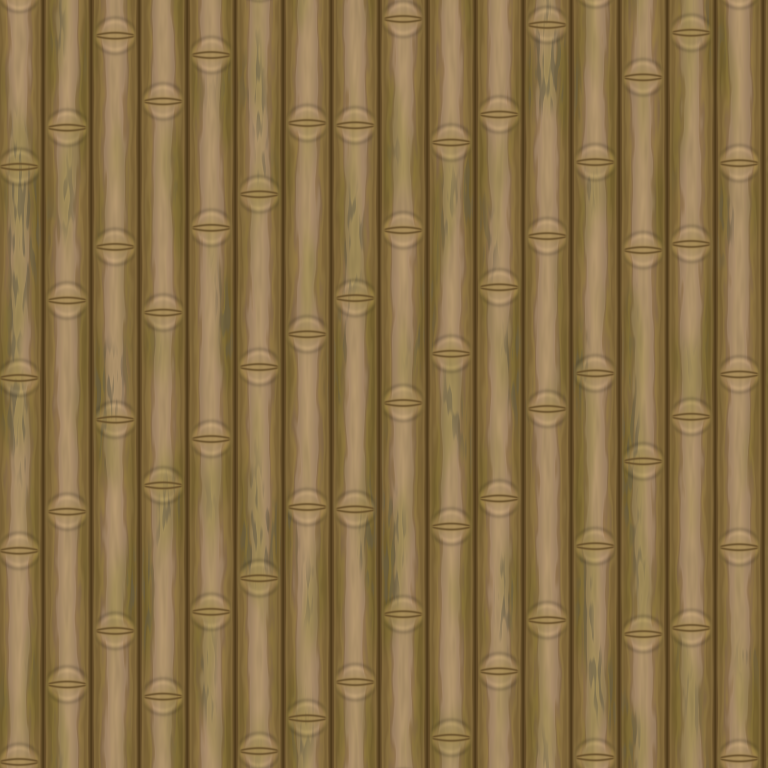
A Shadertoy shader for this texture:

```glsl
// A wall of sixteen upright bamboo canes, each with four joints at alternating gaps.
// A colour ramp across each cane is frayed by stretched, wrapping gradient noise;
// joints widen the pale face and add a spindle of two dark lines with a flared rim.

const float CANES = 16.0;         // canes across
const float JOINT_CYCLES = 2.0;   // pairs of joints down each cane
const float JOINT_GAP = 0.45;     // short gap as a share of one cycle
const float CANE_SHIFT = 0.1;     // sideways shift, in cane widths
const float STAGGER = 0.3333;     // joint shift from one cane to the next
const float STAGGER_JITTER = 0.2;
const float JOINT_HALF_WIDTH = 0.40;
const float JOINT_HALF_HEIGHT = 0.05;
const float FRAY = 0.09;          // raggedness of the colour bands
const float WEAR = 0.55;          // strength of the grey weathering

const vec3 PALE   = vec3(0.67, 0.56, 0.405);
const vec3 TAN    = vec3(0.62, 0.51, 0.385);
const vec3 BROWN  = vec3(0.53, 0.42, 0.285);
const vec3 OLIVE  = vec3(0.54, 0.44, 0.25);
const vec3 MOSS   = vec3(0.47, 0.375, 0.21);
const vec3 SHADE  = vec3(0.38, 0.29, 0.155);
const vec3 GROOVE = vec3(0.29, 0.215, 0.10);
const vec3 GOLD   = vec3(0.64, 0.53, 0.29);
const vec3 GREY   = vec3(0.38, 0.345, 0.265);
const vec3 GREEN_TINT = vec3(0.93, 0.96, 0.84);

float hash(vec2 cell) {
    uint n = uint(cell.x) * 73856u + uint(cell.y) * 193493u + 7919u;
    n = (n ^ (n >> 13)) * 747796405u;
    n = (n ^ (n >> 15)) * 277803737u;
    return float((n ^ (n >> 16)) & 65535u) / 65536.0;
}

float cornerSlope(vec2 cell, vec2 period, vec2 offset) {
    float angle = 6.28319 * hash(mod(cell, period) + period);
    return dot(vec2(cos(angle), sin(angle)), offset);
}

// Gradient noise with a whole number of cells over the canvas, so it wraps.
float noise(vec2 uv, vec2 period) {
    vec2 p = uv * period, cell = floor(p), f = p - cell;
    vec2 w = f * f * f * (f * (f * 6.0 - 15.0) + 10.0);
    vec2 e = vec2(1.0, 0.0);
    float low  = mix(cornerSlope(cell, period, f),
                     cornerSlope(cell + e.xy, period, f - e.xy), w.x);
    float high = mix(cornerSlope(cell + e.yx, period, f - e.yx),
                     cornerSlope(cell + e.xx, period, f - e.xx), w.x);
    return mix(low, high, w.y);
}

float bump(float x, float width) {
    return exp(-x * x / (width * width));
}

// Signed height above the nearest joint, in cane widths.
float jointOffset(float y, float cane) {
    float jitter = hash(vec2(cane, 3.0));
    float phase = cane * STAGGER - STAGGER_JITTER * jitter * jitter;
    float t = (1.0 - y) * JOINT_CYCLES - phase;
    float first = t - round(t);
    float second = t - JOINT_GAP - round(t - JOINT_GAP);
    float nearest = abs(first) < abs(second) ? first : second;
    return -nearest * CANES / JOINT_CYCLES;
}

// Colour bands from the middle of a cane (0) to its side (0.5).
vec3 caneRamp(float band) {
    vec3 c = mix(PALE, TAN, smoothstep(0.05, 0.17, band));
    c = mix(c, BROWN, smoothstep(0.17, 0.23, band));
    c = mix(c, OLIVE, smoothstep(0.22, 0.29, band));
    return mix(c, MOSS, smoothstep(0.29, 0.37, band));
}

void mainImage(out vec4 fragColor, in vec2 fragCoord) {
    vec2 uv = fragCoord / iResolution.xy;
    float u = uv.x * CANES + CANE_SHIFT;
    float cane = mod(floor(u), CANES);
    float side = abs(fract(u) - 0.5);
    float rise = jointOffset(uv.y, cane);

    // Streaks along the grain, and broad blotches
    float fine   = noise(uv, vec2(208.0, 28.0));
    float medium = noise(uv, vec2(96.0, 13.0));
    float broad  = noise(uv, vec2(32.0, 7.0));
    float blotch = noise(uv, vec2(19.0, 5.0));

    // Cane face, wider and cleaner close to a joint
    float nearJoint = bump(rise, 0.24);
    float fray = FRAY * (0.8 * fine + medium + 0.5 * broad) * (1.0 - 0.6 * nearJoint);
    float band = side * (1.0 - 0.30 * nearJoint) + fray;
    vec3 color = caneRamp(band);
    color = mix(color, color * GREEN_TINT, smoothstep(-0.1, 0.4, broad + 0.5 * blotch));
    color *= 1.0 + 0.07 * fine + 0.08 * medium;

    // Grey weathering in scattered patches
    float patches = smoothstep(0.12, 0.45, blotch + 0.3 * broad);
    float streaks = smoothstep(-0.05, 0.3, fine + 0.6 * medium);
    color = mix(color, GREY, WEAR * patches * streaks);

    // Flared rim around the joint
    float rim = length(vec2(side / 0.41, rise / 0.36));
    color *= 1.0 + 0.09 * bump(rim - 0.80, 0.13) - 0.13 * bump(rim - 1.05, 0.12);

    // Joint: golden spindle between two dark lines
    float reach = side / JOINT_HALF_WIDTH;
    float within = 1.0 - smoothstep(0.88, 1.08, reach);
    float height = JOINT_HALF_HEIGHT * max(1.0 - reach * reach, 0.0) + 0.012;
    color = mix(color, GOLD, 0.5 * within * bump(rise, 0.13));
    color = mix(color, SHADE, 0.8 * within * bump(abs(rise) - height, 0.026));

    // Light lip and dark groove between neighbouring canes
    color = mix(color, OLIVE, 0.45 * bump(side - 0.425, 0.022));
    color = mix(color, SHADE, smoothstep(0.43, 0.47, side + 0.03 * medium));
    color = mix(color, GROOVE, 0.85 * smoothstep(0.465, 0.497, side));
    fragColor = vec4(color, 1.0);
}
```
